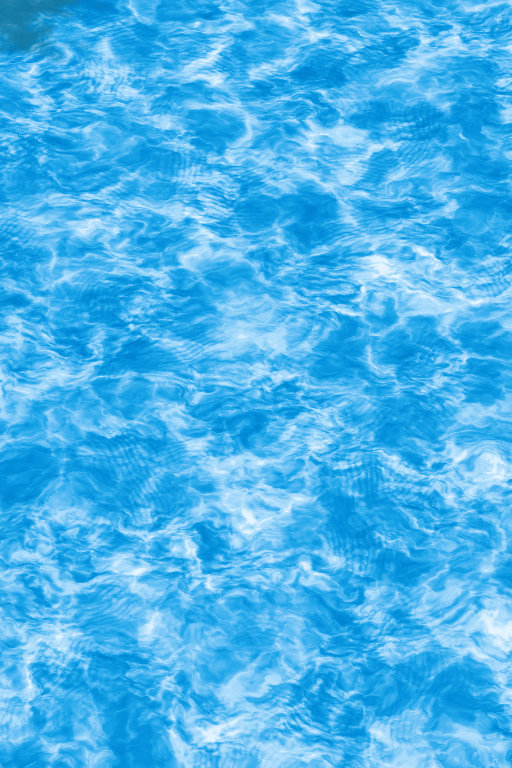
Write a WebGL 2 fragment shader that draws this texture.

```glsl
#version 300 es
precision highp float;
// Sunlit pool water seen at a slant: a broken cellular net of caustic light
// over crisp-edged pale and deep patches, roughened by choppy glints and fine
// ring ripples. All layers add up to one tone, evened out and coloured by a ramp.

#define NET_SCALE 9.5        // caustic cells per canvas height
#define PATCH_SCALE 6.5      // broad pale and deep patches
#define PACKET_SCALE 8.5     // ripple packets per canvas height
#define RIPPLE_LENGTH 0.0085 // distance between ripple crests
#define RIPPLE_BEND 0.0028   // refraction by the ripples
#define CHOP_BEND 0.0065     // refraction by small choppy waves
#define GLINT_SCALE 44.0     // fine glints per canvas height
#define GLINT_DEPTH 0.38     // contrast of the fine glints
#define SLANT 0.4            // foreshortening towards the top
#define TONE_MEAN 0.49
#define TONE_SLOPE 4.6

uniform vec2 u_resolution;
out vec4 fragColor;

const float TAU = 6.2832;

vec2 hash2(vec2 p) {
  vec3 q = fract(p.xyx * vec3(0.1031, 0.1030, 0.0973));
  q += dot(q, q.yzx + 33.33);
  return fract((q.xx + q.yz) * q.zy);
}

vec2 heading(float turn) { return vec2(cos(TAU * turn), sin(TAU * turn)); }

float cornerSlope(vec2 cell, vec2 corner, vec2 f) {
  return dot(heading(hash2(cell + corner).x), f - corner);
}

float gradientNoise(vec2 p) {
  vec2 i = floor(p), f = fract(p);
  vec2 w = f * f * f * (f * (f * 6.0 - 15.0) + 10.0);
  float low = mix(cornerSlope(i, vec2(0, 0), f), cornerSlope(i, vec2(1, 0), f), w.x);
  float high = mix(cornerSlope(i, vec2(0, 1), f), cornerSlope(i, vec2(1, 1), f), w.x);
  return 1.5 * mix(low, high, w.y);
}

float fbm(vec2 p) {
  float sum = 0.0, gain = 1.0;
  for (int k = 0; k < 4; k++) {
    sum += gain * gradientNoise(p);
    p = mat2(1.6, 1.2, -1.2, 1.6) * p + 17.3;
    gain *= 0.54;
  }
  return sum;
}

vec2 warp(vec2 p) { return vec2(fbm(p), fbm(p + 41.7)); }

// Gap between the two nearest cell points: zero on the net lines
float netGap(vec2 p) {
  vec2 i = floor(p), f = fract(p);
  float nearest = 9.0, second = 9.0;
  for (int y = -1; y <= 1; y++)
    for (int x = -1; x <= 1; x++) {
      vec2 o = vec2(x, y);
      float d = length(o + hash2(i + o) - f);
      second = min(second, max(nearest, d));
      nearest = min(nearest, d);
    }
  return second - nearest;
}

// Windowed arcs of ring waves: xy is the bend, z the height
vec3 ripplePackets(vec2 p) {
  vec2 g = p * PACKET_SCALE, i = floor(g);
  vec3 sum = vec3(0.0);
  for (int y = -1; y <= 1; y++)
    for (int x = -1; x <= 1; x++) {
      vec2 cell = i + vec2(x, y);
      vec2 away = g - cell - hash2(cell + 5.0), rnd = hash2(cell + 91.0);
      vec2 ray = away - heading(rnd.x) * mix(0.2, 1.4, rnd.y);
      float phase = TAU * length(ray) / (RIPPLE_LENGTH * PACKET_SCALE);
      float window = exp(-7.0 * dot(away, away)) * (0.2 + rnd.y);
      sum += window * vec3(normalize(ray + 1e-4) * cos(phase), sin(phase));
    }
  return sum;
}

// Colour ramp with stops at the middle of each colour's share
vec3 waterColour(float rank) {
  vec3 c = mix(vec3(0.0, 0.51, 0.81), vec3(0.02, 0.57, 0.86), smoothstep(0.0, 0.09, rank));
  c = mix(c, vec3(0.11, 0.65, 0.91), clamp((rank - 0.09) / 0.22, 0.0, 1.0));
  c = mix(c, vec3(0.29, 0.71, 0.94), clamp((rank - 0.31) / 0.26, 0.0, 1.0));
  c = mix(c, vec3(0.48, 0.78, 0.96), clamp((rank - 0.57) / 0.22, 0.0, 1.0));
  c = mix(c, vec3(0.67, 0.86, 0.98), clamp((rank - 0.79) / 0.15, 0.0, 1.0));
  return mix(c, vec3(0.97, 0.99, 1.0), smoothstep(0.95, 1.02, rank));
}

void main() {
  vec2 uv = gl_FragCoord.xy / u_resolution.y;
  vec2 water = vec2(uv.x, uv.y * (1.0 + SLANT * uv.y)) + 3.0;

  // Surface bending: slow swell, choppy edges, ring ripples
  vec3 ripple = ripplePackets(water + 0.007 * warp(water * 15.0));
  vec2 swell = warp(water * 8.0);
  vec2 bed = water + 0.026 * swell + RIPPLE_BEND * ripple.xy;
  bed += CHOP_BEND * warp(water * vec2(26.0, 36.0) + 9.0);

  // Caustic net in two sizes, lit in some regions and broken along its lines
  float lit = smoothstep(-0.35, 0.5, gradientNoise(water * 5.0 + 7.0));
  float broken = smoothstep(-0.1, 0.5, gradientNoise(water * 15.0 + 3.0));
  float gap = netGap(bed * NET_SCALE);
  float fineGap = netGap(bed * NET_SCALE * 2.1 + 13.0);
  float tone = mix(0.45, 0.7, lit) * exp(-3.0 * gap);
  tone += 0.48 * lit * broken * exp(-14.0 * gap) + 0.36 * exp(-4.0 * fineGap);

  // Pale patches and small facets with crisp borders
  tone += 0.36 * fbm(bed * PATCH_SCALE + 23.0);
  tone += 0.18 * (smoothstep(-0.05, 0.05, fbm(bed * 12.0 + 61.0)) - 0.5);
  tone += 0.13 * (smoothstep(-0.1, 0.1, fbm(bed * vec2(24.0, 38.0) + 77.0)) - 0.5);

  // Ripples and thin, slanting surface glints
  float choppy = mix(0.4, 1.0, smoothstep(-0.3, 0.4, gradientNoise(water * 8.0 + 31.0)));
  float streak = fbm(bed * vec2(17.0, 40.0) + vec2(0.0, 9.0 * uv.x));
  tone += 0.12 * ripple.z;
  tone += choppy * (0.24 * streak + 0.4 * pow(max(1.0 - abs(streak), 0.0), 7.0));
  vec2 flow = (water + 0.02 * swell) * vec2(1.0, 1.9) * GLINT_SCALE;
  float glint = gradientNoise(flow) + 0.75 * gradientNoise(mat2(1.6, 0.9, -0.9, 1.6) * flow);
  tone += choppy * GLINT_DEPTH * glint;
  tone -= 0.14 * (uv.y - 0.5);

  float rank = 1.0 / (1.0 + exp(-TONE_SLOPE * (tone - TONE_MEAN)));
  vec3 colour = waterColour(rank);

  // Murky teal shade in the top left corner
  float reach = length((uv - vec2(0.0, 1.0)) * vec2(0.8, 1.3)) + 0.05 * fbm(water * 16.0);
  colour = mix(colour, vec3(0.09, 0.46, 0.60), 0.8 * smoothstep(0.11, 0.03, reach));
  fragColor = vec4(colour, 1.0);
}
```
